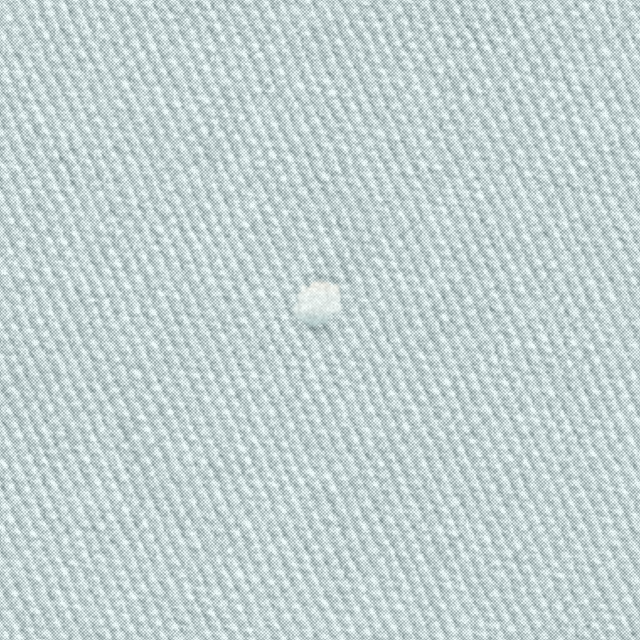
A Shadertoy shader for this texture:

```glsl
// Pale blue-grey twill cloth with steep diagonal ribs, a fine print screen and one white tuft.
#define RIBS 44.0          // ribs across the canvas
#define STITCHES 60.0      // stitches down the canvas
#define RIB_SLANT 0.44     // sideways run of a rib per unit of height
#define ROW_SLANT 0.20     // fall of the stitch rows to the right
#define SCREEN 190.0       // print screen periods across the canvas
#define SCREEN_DEPTH 0.32
#define GRAIN_DEPTH 0.58
#define TUFT_CENTER vec2(0.497, 0.527)
#define TUFT_RADII vec2(0.039, 0.032)
#define SHADE_COLOR vec3(0.455, 0.525, 0.53)
#define LIGHT_COLOR vec3(0.905, 0.955, 0.955)
#define TUFT_COLOR vec3(0.88, 0.915, 0.905)

const float TAU = 6.2831853;

float hash(vec2 p) {
    vec3 q = fract(vec3(p.xyx) * 0.1031);
    q += dot(q, q.yzx + 33.33);
    return fract((q.x + q.y) * q.z);
}

float noise(vec2 p) {
    vec2 i = floor(p), f = fract(p);
    f = f * f * (3.0 - 2.0 * f);
    return mix(mix(hash(i), hash(i + vec2(1, 0)), f.x),
               mix(hash(i + vec2(0, 1)), hash(i + vec2(1, 1)), f.x), f.y);
}

// Brightness of the ribs and of the stitches that form them
float twill(vec2 p) {
    vec2 drift = vec2(noise(p * 30.0), noise(p * 30.0 + 57.0)) - 0.5;
    vec2 weave = vec2(RIBS * (p.x + RIB_SLANT * p.y),
                      STITCHES * (p.y + ROW_SLANT * p.x)) + 0.22 * drift;
    vec2 cell = floor(weave), f = fract(weave) - 0.5;
    float wear = hash(cell + 11.0);

    float rib = 0.12 * cos(TAU * f.x) + 0.04 * sin(2.0 * TAU * f.x);
    float stitch = 0.05 * cos(TAU * f.y);

    // Small upright highlight on each stitch, with a short dark gap at its lower right
    vec2 jitter = 0.08 * (vec2(hash(cell + 5.0), hash(cell + 43.0)) - 0.5);
    vec2 raised = (f - vec2(-0.04, 0.08) - jitter) / vec2(0.17, 0.25);
    vec2 gap = (f - vec2(0.25, -0.16) - jitter) / vec2(0.14, 0.23);
    float glint = exp(-dot(raised, raised)) * (0.06 + 0.34 * wear * wear);
    float hollow = exp(-dot(gap, gap)) * (0.10 + 0.26 * hash(cell + 71.0));
    return rib + stitch + glint - hollow;
}

// Checkered print dots, faded out where pixels are too coarse to carry them
float printScreen(vec2 p) {
    float visible = smoothstep(0.5, 0.34, SCREEN / iResolution.y);
    return visible * cos(TAU * SCREEN * p.x) * cos(TAU * SCREEN * p.y);
}

void mainImage(out vec4 fragColor, in vec2 fragCoord) {
    vec2 p = fragCoord / iResolution.y;

    // Cloth: weave, fibre grain and broad uneven tone
    float grain = 0.6 * noise(p * 330.0) + 0.4 * noise(p * 190.0 + 31.0) - 0.5;
    float cloud = 0.6 * noise(p * 5.0 + 3.0) + 0.4 * noise(p * 17.0) - 0.5;
    float screenDots = printScreen(p);
    float tone = 0.69 + twill(p) + GRAIN_DEPTH * grain
               + 0.06 * cloud + SCREEN_DEPTH * screenDots;

    // Tuft outline: a tilted oval with a ragged edge
    vec2 q = p - TUFT_CENTER;
    vec2 axis = normalize(vec2(0.82, 0.57));
    vec2 oval = vec2(dot(q, axis), dot(q, vec2(-axis.y, axis.x))) / TUFT_RADII;
    float edge = length(oval) - 1.0 + 0.30 * (noise(p * 110.0) - 0.5);

    // Shadow below the tuft and a thin crease above it
    vec2 below = (q - vec2(-0.002, -0.037)) / vec2(0.024, 0.013);
    vec2 above = (q - vec2(0.012, 0.037)) / vec2(0.026, 0.007);
    tone -= 0.36 * exp(-dot(below, below)) + 0.22 * exp(-dot(above, above));
    vec3 color = mix(SHADE_COLOR, LIGHT_COLOR, clamp(tone, 0.0, 1.05));

    // Tuft: soft fibres, warm at the top and cool towards the bottom
    float height = q.y / TUFT_RADII.y;
    vec3 tuft = TUFT_COLOR + 0.16 * grain + 0.04 * screenDots;
    tuft += vec3(0.04, 0.01, -0.005) * smoothstep(0.2, 0.9, height);
    tuft -= vec3(0.17, 0.12, 0.11) * smoothstep(-0.2, -1.1, height);
    color = mix(color, tuft, smoothstep(0.14, -0.16, edge));

    fragColor = vec4(clamp(color, 0.0, 1.0), 1.0);
}
```
